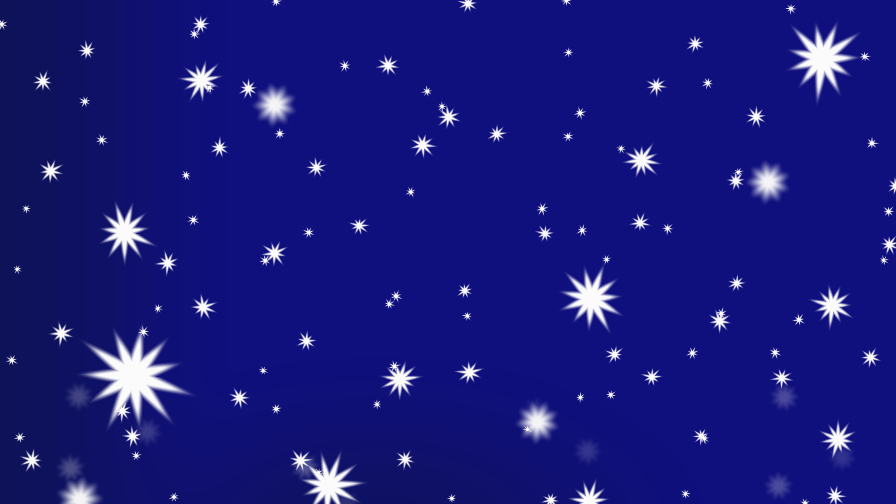
Write a Shadertoy shader that draws this background.

```glsl
// Night-blue backdrop scattered with white many-pointed stars and soft glows.
// Each star is a fan of tapered rays around a disc; a jittered low-discrepancy
// sequence spreads them, and the rank in the sequence sets the size class.
#define STAR_COUNT 112
#define GIANT_COUNT 5
#define LARGE_COUNT 11
#define MEDIUM_COUNT 54
#define GLOW_COUNT 14
#define BRIGHT_GLOWS 4
#define RAY_WIDTH 0.135
#define SOFTNESS 0.04
#define JITTER 0.11
#define NIGHT_BLUE vec3(0.06, 0.06, 0.49)
#define SHADE_BLUE vec3(0.055, 0.07, 0.35)

const float TAU = 6.2831853;

float hash(float n) {
    n = fract(n * 0.1031 + 0.37);
    n *= n + 33.33;
    return fract(n * (n + n));
}

// Evenly spread position in the unit square, loosened by a random shift
vec2 scatter(float id, vec2 start) {
    vec2 shift = vec2(hash(id + 11.3), hash(id + 57.9)) - 0.5;
    return fract(start + id * vec2(0.75488, 0.56984) + JITTER * shift);
}

// Radius in canvas heights, falling from a few giants to many specks
float starRadius(int rank) {
    float vary = hash(float(rank) + 203.7);
    if (rank < GIANT_COUNT) return 0.125 * pow(float(rank) + 1.0, -0.38);
    if (rank < LARGE_COUNT) return mix(0.040, 0.052, vary);
    if (rank < MEDIUM_COUNT) return mix(0.019, 0.030, vary);
    return mix(0.011, 0.015, vary);
}

// Coverage of a star of radius 1; soft is the half width of its edge
float star(vec2 p, float rays, float seed, float soft) {
    float r = length(p);
    float turn = (atan(p.y, p.x + 1e-6) / TAU + hash(seed + 5.1)) * rays;
    float ray = floor(turn + 0.5);
    float angle = (turn - ray) * TAU / rays;
    float reach = mix(0.68, 1.0, hash(mod(ray, rays) * 7.31 + seed * 3.17));
    float along = r * cos(angle) / reach;
    float side = abs(r * sin(angle)) - RAY_WIDTH * (1.0 - along);
    float spike = 1.0 - smoothstep(-soft, soft, side);
    spike *= 1.0 - smoothstep(0.6, 1.15, along);
    float core = 1.0 - smoothstep(0.2, 0.4, r);
    return max(spike, core);
}

// Out-of-focus star: a round blur with a faint trace of rays
float glow(vec2 p, float seed) {
    float rim = 1.0 + 0.1 * cos(9.0 * atan(p.y, p.x + 1e-6) + TAU * hash(seed));
    return 1.0 - smoothstep(0.15, 1.0, length(p) / rim);
}

// Blue ground, darker along the left side and at the lower middle
vec3 background(vec2 uv) {
    float left = 1.0 - smoothstep(0.0, 0.27, uv.x);
    float low = 1.0 - smoothstep(0.0, 1.0, length((uv - vec2(0.42, -0.06)) / vec2(0.4, 0.38)));
    float shade = 1.0 - (1.0 - left) * (1.0 - 0.8 * low);
    return mix(NIGHT_BLUE, SHADE_BLUE, shade);
}

void mainImage(out vec4 fragColor, in vec2 fragCoord) {
    vec2 uv = fragCoord / iResolution.xy;
    vec2 aspect = vec2(iResolution.x / iResolution.y, 1.0);
    vec2 pos = uv * aspect;
    float pixel = 1.0 / iResolution.y;
    float light = 0.0;

    // Blurred lights: a few bright ones anywhere, faint ones near the bottom
    for (int i = 0; i < GLOW_COUNT; i++) {
        float id = float(i);
        bool bright = i < BRIGHT_GLOWS;
        vec2 spot = scatter(id, vec2(0.08, 0.03));
        if (!bright) spot.y *= 0.24;
        float radius = bright ? mix(0.042, 0.056, hash(id + 71.0)) : 0.031;
        float strength = bright ? 0.97 : mix(0.13, 0.30, hash(id + 91.0));
        vec2 p = (pos - spot * aspect) / radius;
        if (dot(p, p) < 1.5) light = max(light, strength * glow(p, id));
    }

    // Sharp stars
    for (int i = 0; i < STAR_COUNT; i++) {
        float id = float(i);
        float radius = starRadius(i);
        vec2 p = (pos - scatter(id, vec2(0.14, 0.275)) * aspect) / radius;
        if (dot(p, p) > 1.5) continue;
        float rays = i < LARGE_COUNT ? 11.0 : (i < MEDIUM_COUNT ? 9.0 : 8.0);
        float soft = SOFTNESS + 0.5 * pixel / radius;
        light = max(light, star(p, rays, id, soft));
    }

    fragColor = vec4(mix(background(uv), vec3(0.985), light), 1.0);
}
```
